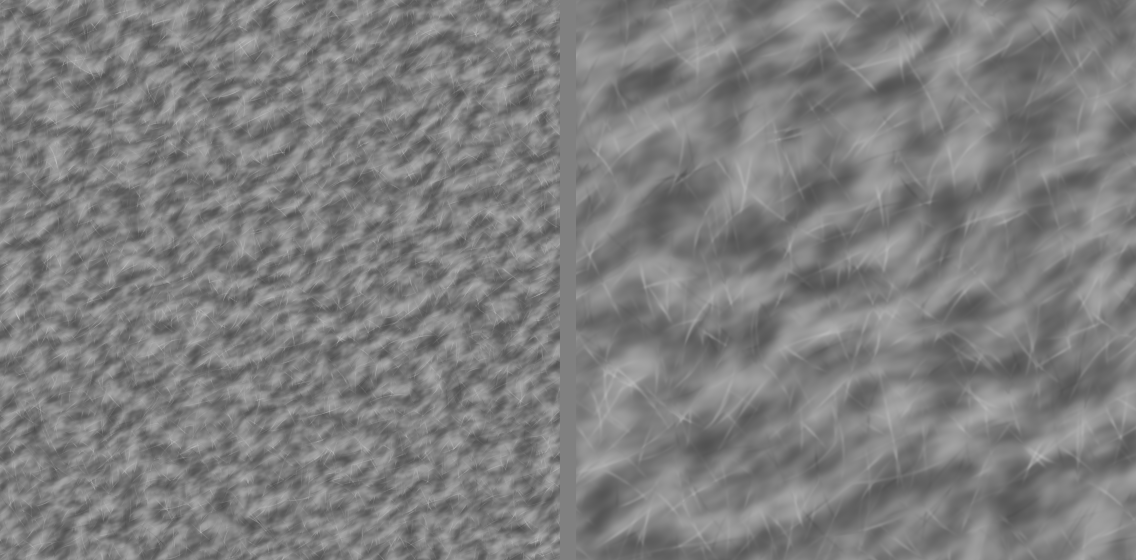
Left: the whole. Right: its middle third, enlarged.
This texture is drawn by a three.js fragment shader. Its source:

```glsl
// Grey felt: soft, slanted dark and light tufts under a mesh of fine hairs.
// The tufts are gradient noise on a sheared wrapping lattice; the hairs are
// short bent strokes scattered over several wrapping grids of cells.
varying vec2 vUv;

const float MEAN_GREY = 0.489;
const float TUFT_CONTRAST = 0.285;
const float HAIR_WIDTH = 0.0011;
const vec2 TUFT_CELLS = vec2(24.0, 36.0);
const float TUFT_SHEAR = 15.0;
const int HAIR_LAYERS = 5;
const int HAIRS_PER_CELL = 2;

// Four random values from a cell and a seed
vec4 hash4(vec2 cell, float seed) {
  vec4 p = fract(vec4(cell.xyx, cell.y + seed) * vec4(0.1031, 0.1030, 0.0973, 0.1099) + seed * 0.137);
  p += dot(p, p.wzxy + 33.33);
  return fract((p.xxyz + p.yzzw) * p.zywx);
}

// Folds a lattice cell back into the tile; a step in x also shifts rows by shear
vec2 wrapCell(vec2 cell, vec2 count, float shear) {
  cell -= floor((cell.x + 0.5) / count.x) * vec2(count.x, -shear);
  cell.y -= floor((cell.y + 0.5) / count.y) * count.y;
  return cell;
}

float gradientDot(vec2 cell, vec2 offset, vec2 count, float shear, float seed) {
  float angle = 6.28318 * hash4(wrapCell(cell, count, shear), seed).x;
  return dot(vec2(cos(angle), sin(angle)), offset);
}

// Gradient noise that tiles on the unit square, sheared by whole rows
float tiledNoise(vec2 uv, vec2 count, float shear, float seed) {
  vec2 q = vec2(uv.x * count.x, uv.y * count.y - uv.x * shear);
  vec2 cell = floor(q);
  vec2 f = q - cell;
  vec2 w = f * f * f * (f * (f * 6.0 - 15.0) + 10.0);
  vec2 e = vec2(1.0, 0.0);
  float a = gradientDot(cell, f, count, shear, seed);
  float b = gradientDot(cell + e.xy, f - e.xy, count, shear, seed);
  float c = gradientDot(cell + e.yx, f - e.yx, count, shear, seed);
  float d = gradientDot(cell + e.xx, f - e.xx, count, shear, seed);
  return mix(mix(a, b, w.x), mix(c, d, w.x), w.y);
}

// Soft profile of one bent hair, in cell units
float hair(vec2 p, float angle, float bend, float halfLength, float width) {
  float c = cos(angle);
  float s = sin(angle);
  vec2 d = vec2(c * p.x + s * p.y, c * p.y - s * p.x);
  float across = (d.y + bend * d.x * d.x) / width;
  float taper = 1.0 - smoothstep(0.3, 1.0, abs(d.x) / halfLength);
  return taper * exp(-across * across);
}

// Sum of the light and dark hairs of one grid
float hairLayer(vec2 uv, float count, float seed) {
  vec2 q = uv * count;
  vec2 home = floor(q);
  float sum = 0.0;
  for (int y = -1; y <= 1; y++) {
    for (int x = -1; x <= 1; x++) {
      vec2 cell = home + vec2(float(x), float(y));
      vec2 id = wrapCell(cell, vec2(count), 0.0);
      for (int k = 0; k < HAIRS_PER_CELL; k++) {
        float hairSeed = seed + 7.0 * float(k);
        vec4 place = hash4(id, hairSeed);
        vec4 look = hash4(id, hairSeed + 3.0);
        float angle = 1.4 + 2.4 * (place.z - 0.5);
        float bend = 0.6 * (place.w - 0.5);
        float halfLength = mix(0.45, 0.9, look.x);
        float tone = mix(-0.024, 0.05, look.y);
        sum += tone * hair(q - cell - place.xy, angle, bend, halfLength, HAIR_WIDTH * count);
      }
    }
  }
  return sum;
}

// Slanted tufts: three octaves, softly limited at both ends
float tufts(vec2 uv) {
  float n = tiledNoise(uv, TUFT_CELLS, TUFT_SHEAR, 1.0);
  n += 0.6 * tiledNoise(uv, TUFT_CELLS * 2.0, TUFT_SHEAR * 2.0, 2.0);
  n += 0.25 * tiledNoise(uv, TUFT_CELLS * 4.0, TUFT_SHEAR * 3.0, 3.0);
  return n / sqrt(1.0 + 1.3 * n * n);
}

void main() {
  // Hair mesh
  float hairs = 0.0;
  for (int i = 0; i < HAIR_LAYERS; i++) {
    hairs += hairLayer(vUv, 14.0 + 6.0 * float(i), 11.0 + 17.0 * float(i));
  }

  // Tufts, bent by a slow warp and frayed by the hairs
  vec2 warp = vec2(tiledNoise(vUv, vec2(9.0), 0.0, 4.0), tiledNoise(vUv, vec2(9.0), 0.0, 5.0));
  vec2 frayed = vUv + 0.015 * warp + hairs * vec2(0.03, 0.07);
  float grey = MEAN_GREY + TUFT_CONTRAST * tufts(frayed) + hairs;
  gl_FragColor = vec4(vec3(grey), 1.0);
}
```
